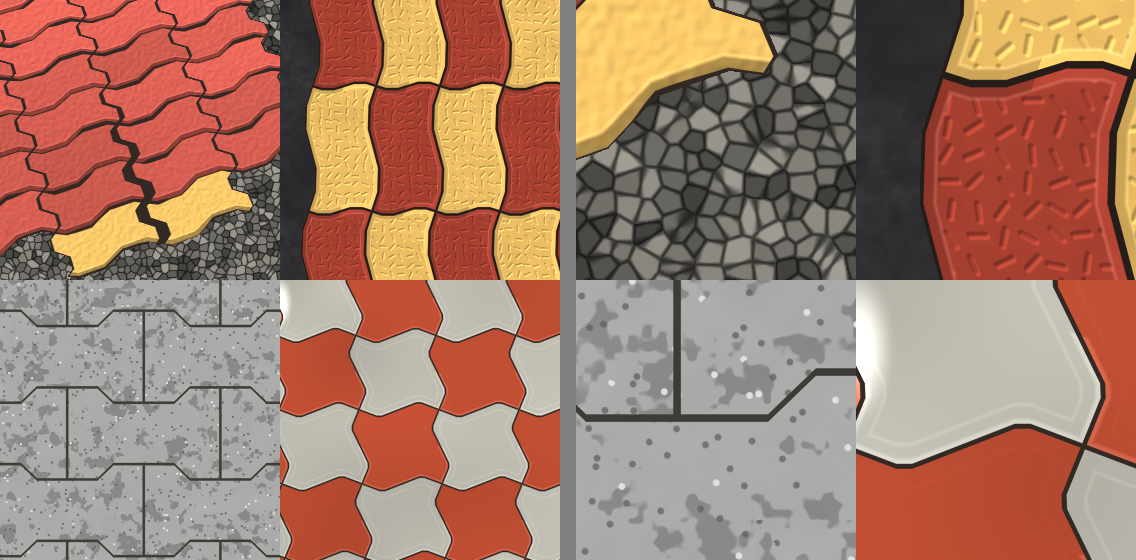
Left: the whole. Right: its middle third, enlarged.
Reproduce this pattern procedurally as a WebGL 1 fragment shader.

```glsl
precision highp float;
// Four panels of interlocking zigzag paving: red on gravel, red and yellow, speckled concrete, red and white.
#define CORAL vec3(0.86, 0.38, 0.33)
#define BRICK vec3(0.65, 0.25, 0.19)
#define ORANGE vec3(0.71, 0.29, 0.19)
#define YELLOW vec3(0.92, 0.74, 0.39)
#define CONCRETE vec3(0.67, 0.67, 0.665)
#define PALE vec3(0.71, 0.70, 0.66)
#define GAP vec3(0.20, 0.16, 0.14)
#define GRAVEL_CELLS 38.0
#define RIDGE_CELLS 31.0
#define JOINT 0.0045

uniform vec2 u_resolution;

struct Paver { vec2 id; vec2 f; vec2 margin; };

float hash(vec2 p) {
  vec3 q = fract(vec3(p.xyx) * 0.1031);
  q += dot(q, q.yzx + 33.33);
  return fract((q.x + q.y) * q.z);
}
vec2 hash2(vec2 p) { return vec2(hash(p), hash(p + 57.3)); }

float noise(vec2 p) {
  vec2 i = floor(p), f = fract(p);
  f = f * f * (3.0 - 2.0 * f);
  return mix(mix(hash(i), hash(i + vec2(1, 0)), f.x),
             mix(hash(i + vec2(0, 1)), hash(i + vec2(1, 1)), f.x), f.y);
}
float fbm(vec2 p) {
  return 0.5 * noise(p) + 0.3 * noise(p * 2.1 + 7.0) + 0.2 * noise(p * 4.3 + 3.0);
}

// Clipped triangle wave: zero at whole numbers, rising first.
float zigzag(float t, float steep) {
  return clamp(steep * (abs(fract(t - 0.25) - 0.5) * 4.0 - 1.0) * -1.0, -1.0, 1.0) * -1.0;
}

// Skewed lattice whose cell sides are bent by a zigzag.
Paver paver(vec2 p, vec2 origin, vec2 across, vec2 down, vec2 bend, float steep) {
  vec2 d = p - origin;
  vec2 g = vec2(d.x * down.y - d.y * down.x, across.x * d.y - across.y * d.x)
         / (across.x * down.y - across.y * down.x);
  vec2 s = g + vec2(bend.x * zigzag(g.y, steep), -bend.y * zigzag(g.x, steep));
  vec2 id = floor(s), f = s - id;
  return Paver(id, f, min(f, 1.0 - f) * vec2(length(across), length(down)));
}

// Nearest and second nearest distances, and the nearest cell's random value.
vec3 stones(vec2 p) {
  vec2 cell = floor(p);
  vec3 r = vec3(9.0, 9.0, 0.0);
  for (int y = -1; y <= 1; y++)
    for (int x = -1; x <= 1; x++) {
      vec2 c = cell + vec2(x, y);
      float d = length(c + hash2(c) - p);
      if (d < r.x) r = vec3(d, r.x, hash(c + 11.7));
      else r.y = min(r.y, d);
    }
  return r;
}

// Short raised bars at random angles.
float ridges(vec2 p) {
  vec2 c = floor(p), q = fract(p) - 0.5 - (hash2(c) - 0.5) * 0.25;
  float a = hash(c + 4.1) * 3.1416;
  vec2 dir = vec2(cos(a), sin(a));
  q -= dir * clamp(dot(q, dir), -0.3, 0.3);
  return 1.0 - smoothstep(0.04, 0.15, length(q));
}

vec3 gravelPanel(vec2 p, float px) {
  vec3 s = stones(p * GRAVEL_CELLS);
  vec3 gravel = vec3(0.51, 0.50, 0.47) * (0.5 + 0.75 * s.z) * (0.4 + 0.6 * smoothstep(0.0, 0.3, s.y - s.x));
  vec2 o = vec2(0.52, 0.72);
  vec2 q = o + (p - o) / (1.0 + 0.18 * (p.y - o.y));
  Paver t = paver(q, o, vec2(0.318, -0.11), vec2(0.052, 0.146), vec2(0.07, 0.12), 2.2);
  bool yellow = t.id.y == 0.0 && t.id.x > -1.5 && t.id.x < 0.5;
  if (!yellow && (t.id.y > -0.5 || t.id.x > 1.5)) return gravel;
  float grain = noise(p * 95.0) - noise(p * 95.0 + 0.5);
  vec3 c = (yellow ? YELLOW : CORAL) * (0.92 + 0.14 * hash(t.id + 20.0) + 0.13 * grain);
  c *= 1.06 - 0.16 * p.y * float(!yellow);
  c *= 1.0 - 0.32 * smoothstep(0.87, 0.90, t.f.y);
  c += 0.08 * (1.0 - smoothstep(0.0, 0.02, abs(t.f.y - 0.86)));
  // The joint between the middle columns opens toward the loose end.
  float open = float(t.id.x + floor(t.f.x + 0.5) == 0.0) * smoothstep(-3.5, 0.0, t.id.y + t.f.y);
  float wide = 0.006 + 0.016 * open;
  float body = smoothstep(wide - px, wide + px, t.margin.x);
  float row = 0.002 + 0.006 * smoothstep(0.45, 0.8, noise(p * 9.0));
  return mix(GAP, c, body * smoothstep(row - px, row + px, t.margin.y));
}

vec3 ridgedPanel(vec2 p, float px) {
  Paver t = paver(p, vec2(0.115, 0.307), vec2(0.228, 0.0), vec2(-0.014, 0.448), vec2(0.09, 0.025), 1.6);
  if (t.id.x < 0.0) return vec3(0.15, 0.15, 0.16) + 0.10 * fbm(p * 40.0) * noise(p * 7.0);
  vec3 c = mod(t.id.x + t.id.y, 2.0) < 0.5 ? YELLOW : BRICK;
  float edge = min(t.margin.x, t.margin.y);
  float face = smoothstep(0.016, 0.02, edge);
  float relief = ridges(p * RIDGE_CELLS) - ridges(p * RIDGE_CELLS + vec2(0.1, 0.12));
  c *= 0.94 + 0.12 * fbm(p * 12.0) + 0.24 * relief * face;
  float lit = t.f.x > 0.5 ? 0.10 : -0.12;
  c *= 1.0 + (1.0 - face) * lit;
  c += 0.10 * (1.0 - smoothstep(0.0, 0.004, abs(edge - 0.018)));
  return mix(GAP * 0.7, c, smoothstep(JOINT - px, JOINT + px, edge));
}

vec3 concretePanel(vec2 p, float px) {
  // Rows alternate phase, so each block is wide at both ends.
  float x = (p.x - 0.24) / 0.547, y = (p.y - 0.137) / 0.274;
  float n = floor(y + 0.5), flip = 1.0 - 2.0 * mod(n, 2.0);
  float dy = y - n - 0.1 * flip * zigzag(x + 0.25, 4.8);
  float row = dy > 0.0 ? n : n - 1.0;
  float dx = abs(fract(x + 0.5 * mod(row, 2.0)) - 0.5) * 0.547;
  float joint = min(abs(dy) * 0.274, dx);
  float low = smoothstep(0.6, 1.0, y - row);
  float patch_ = 1.0 - smoothstep(0.3, 1.0, length((p - vec2(0.87, 0.31)) * vec2(7.0, 12.0)));
  float wear = smoothstep(0.60, 0.68, fbm(p * 26.0) + 0.10 * low + 0.16 * patch_);
  vec3 c = CONCRETE * (0.97 + 0.06 * fbm(p * 15.0)) * (1.0 - 0.20 * wear);
  vec3 s = stones(p * 42.0);
  float fleck = 1.0 - smoothstep(0.12, 0.22, s.x);
  c = mix(c, vec3(0.38), fleck * step(0.80, s.z) * 0.75);
  c = mix(c, vec3(0.88), fleck * step(s.z, 0.06));
  return mix(vec3(0.24, 0.23, 0.21), c, smoothstep(JOINT - px, JOINT + px, joint));
}

vec3 glossyPanel(vec2 p, float px) {
  Paver t = paver(p, vec2(0.271, 0.198), vec2(0.286, 0.0), vec2(0.011, 0.265), vec2(0.09, 0.09), 1.15);
  bool pale = mod(t.id.x + t.id.y, 2.0) < 0.5;
  float edge = min(t.margin.x, t.margin.y);
  vec3 c = (pale ? PALE : ORANGE) * (0.96 + 0.10 * noise(p * 4.0) + 0.05 * hash(t.id + 9.0));
  c *= 1.0 + (pale ? 0.05 : 0.02) * (1.0 - smoothstep(0.001, 0.004, abs(edge - 0.026)));
  c += 0.10 * (1.0 - smoothstep(0.006, 0.012, edge)) * float(t.f.y > 0.5);
  c += 0.35 * (1.0 - smoothstep(0.01, 0.05, length((p - vec2(0.0, 0.08)) * vec2(1.0, 0.5))));
  return mix(GAP, c, smoothstep(0.003 - px, 0.003 + px, edge));
}

void main() {
  vec2 uv = gl_FragCoord.xy / u_resolution;
  vec2 p = fract(uv * 2.0);
  p.y = 1.0 - p.y;
  float px = 1.5 / u_resolution.y;
  vec3 c;
  if (uv.y > 0.5) c = uv.x < 0.5 ? gravelPanel(p, px) : ridgedPanel(p, px);
  else c = uv.x < 0.5 ? concretePanel(p, px) : glossyPanel(p, px);
  gl_FragColor = vec4(c, 1.0);
}
```
